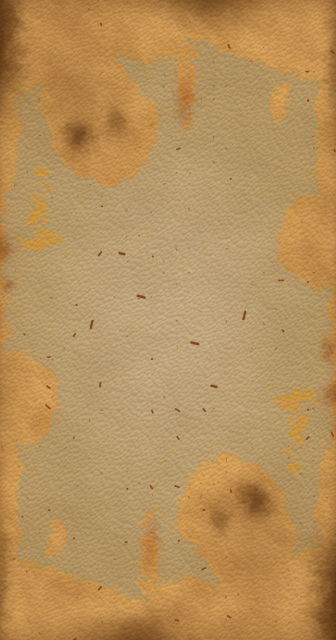
This texture is drawn by a Shadertoy shader. Its source:

```glsl
// Aged parchment: a grey-buff centre worn through a ragged tan border.
// The layout is point-symmetric, so one half is built from ellipses and edge
// lines, roughened by layered sines; cellular noise gives grain and flecks.

#define PAPER_CENTRE vec3(0.745, 0.645, 0.485)
#define PAPER_EDGE   vec3(0.685, 0.565, 0.365)
#define TAN_DARK     vec3(0.72, 0.515, 0.275)
#define TAN_LIGHT    vec3(0.83, 0.625, 0.355)
#define BURN         vec3(0.32, 0.17, 0.05)
#define RUST         vec3(0.55, 0.25, 0.06)
#define OCHRE        vec3(0.80, 0.57, 0.20)
#define RAGGED       0.022
#define GRAIN_SCALE  115.0
#define GRAIN_DEPTH  0.085

vec2 hash2(vec2 c) {
    vec3 h = fract(c.xyx * vec3(0.1031, 0.1030, 0.0973));
    h += dot(h, h.yzx + 33.33);
    return fract((h.xx + h.yz) * h.zy);
}

// Layered, rotated sines, roughly -1 to 1
float waves(vec2 p) {
    float sum = 0.0, amp = 0.65;
    for (int i = 0; i < 5; i++) {
        sum += amp * sin(p.x + 1.4 * sin(p.y * 1.3)) * cos(p.y + 1.2 * sin(p.x * 0.7));
        p = mat2(1.6, 1.2, -1.2, 1.6) * p + 2.7;
        amp *= 0.6;
    }
    return sum;
}

// Distance to the nearest jittered cell point
float cells(vec2 p) {
    vec2 id = floor(p);
    float nearest = 2.0;
    for (int y = -1; y <= 1; y++)
    for (int x = -1; x <= 1; x++) {
        vec2 c = id + vec2(x, y);
        nearest = min(nearest, length(c + hash2(c) - p));
    }
    return nearest;
}

float ellipse(vec2 p, vec2 centre, vec2 radius) {
    return (length((p - centre) / radius) - 1.0) * min(radius.x, radius.y);
}

float stain(vec2 p, vec2 centre, vec2 radius) {
    vec2 d = (p - centre) / radius;
    return exp(-dot(d, d));
}

float stroke(vec2 p, vec2 dir, float halfLen, float width, float soft) {
    p -= dir * clamp(dot(p, dir), -halfLen, halfLen);
    return 1.0 - smoothstep(width - soft, width + soft, length(p));
}

// One randomly turned fibre in some of the grid cells
float flecks(vec2 p, float scale, float chance, float len, float width) {
    p *= scale;
    vec2 id = floor(p), h = hash2(id + scale), k = hash2(id + 71.0);
    float a = 6.283 * k.x;
    float mark = stroke(fract(p) - 0.35 - 0.3 * h, vec2(cos(a), sin(a)),
                        len * k.y, width, 0.6 * scale / iResolution.x);
    return mark * step(h.x * 0.5 + k.y * 0.5, chance);
}

// Positive within the grey centre, negative in the tan border
float paperField(vec2 q) {
    float left = q.x - mix(0.05, 0.012, smoothstep(0.50, 0.58, q.y));
    float right = mix(0.945, 0.982, smoothstep(0.65, 0.85, q.y)) - q.x;
    float top = q.x < 0.56 ? mix(0.265, 0.175, smoothstep(0.12, 0.40, q.x))
                           : mix(0.125, 0.25, (q.x - 0.60) / 0.35);
    float d = min(min(left, right), q.y - top);
    d = min(d, ellipse(q, vec2(0.31, 0.38), vec2(0.155, 0.165)));
    d = min(d, ellipse(q, vec2(0.25, 0.26), vec2(0.13, 0.19)));
    d = min(d, ellipse(q, vec2(0.555, 0.25), vec2(0.026, 0.09)));
    d = min(d, ellipse(q, vec2(0.97, 0.72), vec2(0.145, 0.14)));
    return min(d, ellipse(q, vec2(0.83, 0.30), vec2(0.024, 0.04)));
}

void mainImage(out vec4 fragColor, in vec2 fragCoord) {
    float px = 1.0 / iResolution.x;
    vec2 p = (fragCoord - 0.5 * iResolution.xy) * px;
    // Half-turn fold; q runs from the upper left corner
    vec2 f = p.y < 0.0 ? -p : p;
    vec2 q = vec2(f.x + 0.5, 0.5 * iResolution.y * px - f.y);
    float mottle = waves(p * 13.0 + 4.0);
    float rough = waves(q * 38.0) + 0.8 * (cells(q * 60.0) - 0.5);

    // Grey centre and tan border
    float d = paperField(q) + RAGGED * rough;
    float glow = stain(p, vec2(0.0), vec2(0.36, 0.55));
    vec3 grey = mix(PAPER_EDGE, PAPER_CENTRE, glow) + 0.018 * mottle;
    vec3 tanned = mix(TAN_DARK, TAN_LIGHT, clamp(0.55 + 0.5 * mottle, 0.0, 1.0));
    tanned = mix(tanned, OCHRE, 0.35 * exp(-abs(d) / 0.012));
    vec3 col = mix(tanned, grey, smoothstep(-0.003 - px, 0.003 + px, d));

    // Ochre islands and speckles
    float island = min(ellipse(q, vec2(0.12, 0.60), vec2(0.025, 0.075)),
                       ellipse(q, vec2(0.13, 0.72), vec2(0.045, 0.03)));
    island = 1.0 - smoothstep(-0.003, 0.006, island + 0.035 * rough + 0.008);
    float specks = flecks(p, 42.0, 0.33, 0.12, 0.13) * (0.25 + 0.55 * exp(-max(d, 0.0) / 0.10));
    col = mix(col, OCHRE, max(0.75 * island, specks));

    // Scorched patches and darkened rim
    vec2 w = q + 0.016 * vec2(rough, mottle);
    float burn = 0.75 * stain(w, vec2(0.0, 0.12), vec2(0.06, 0.20))
        + 0.60 * stain(w, vec2(0.24, 0.41), vec2(0.045, 0.042))
        + 0.38 * stain(w, vec2(0.345, 0.36), vec2(0.032, 0.045))
        + 0.20 * stain(w, vec2(0.22, 0.28), vec2(0.11, 0.16))
        + 0.45 * stain(w, vec2(0.61, 0.0), vec2(0.13, 0.07))
        + 0.30 * stain(w, vec2(1.0, 0.18), vec2(0.025, 0.18));
    burn += 0.22 * exp(-q.y / 0.045) + 0.18 * exp(-min(q.x, 1.0 - q.x) / 0.015);
    col = mix(col, BURN, clamp(burn, 0.0, 0.85));
    float rust = stain(w, vec2(0.0, 0.735), vec2(0.03, 0.035))
        + 0.7 * stain(w, vec2(0.02, 0.86), vec2(0.018, 0.025))
        + 0.5 * stain(w, vec2(0.55, 0.29), vec2(0.022, 0.08));
    col = mix(col, RUST, min(0.65 * rust, 0.7));

    // Embossed grain and embedded fibres
    vec2 g = mat2(0.8, -0.6, 0.6, 0.8) * p * vec2(GRAIN_SCALE);
    g.x *= 0.65;
    col *= 1.0 + GRAIN_DEPTH * (cells(g + vec2(0.3, 0.45)) - cells(g)) * 1.6;
    float fibre = 0.75 * flecks(p, 13.0, 0.24, 0.22, 0.035)
                + 0.40 * flecks(p + 3.1, 27.0, 0.25, 0.20, 0.05);
    fibre = max(fibre, stroke(q - vec2(0.42, 0.883), vec2(0.97, 0.24), 0.010, 0.0035, px));
    fibre = max(fibre, stroke(q - vec2(0.727, 0.94), vec2(-0.24, 0.97), 0.012, 0.003, px));
    fibre = max(fibre, stroke(q - vec2(0.363, 0.755), vec2(0.97, 0.24), 0.007, 0.0035, px));
    col = mix(col, RUST * 0.85, min(fibre, 0.85));

    fragColor = vec4(clamp(col, 0.0, 1.0), 1.0);
}
```
